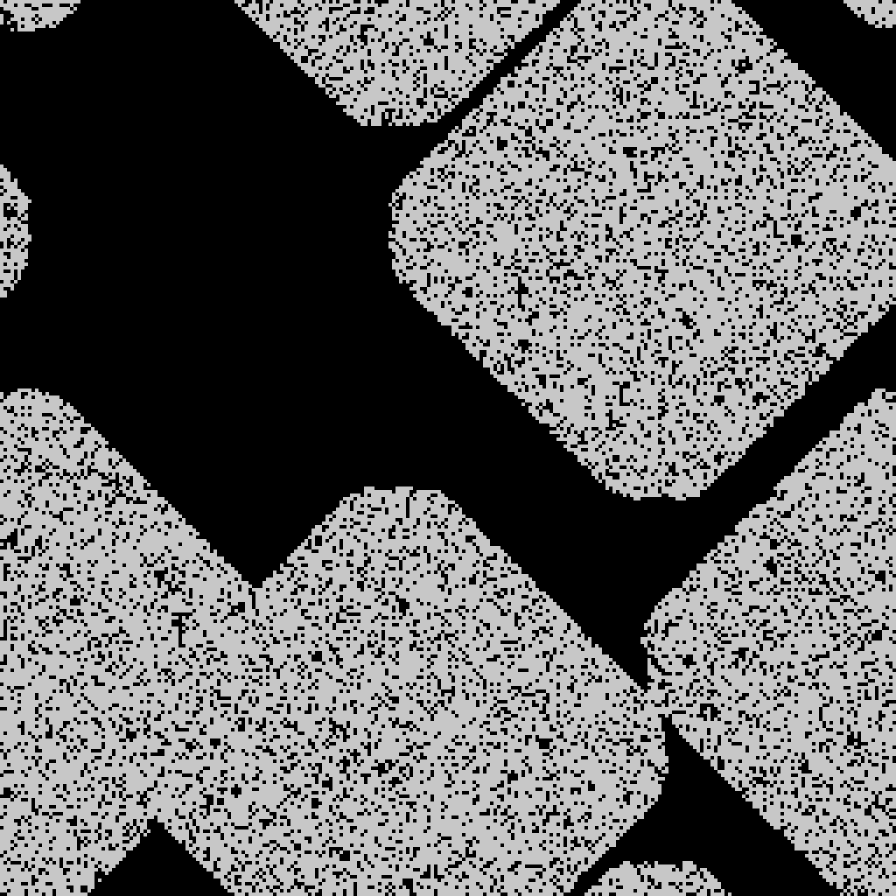
A three.js fragment shader for this background:

```glsl
// Three speckled grey diamonds with ragged, clipped corners on black.
// Each is a rotated square cut by an upright one, on a plane that wraps at its
// borders. Shapes and speckle are sampled per grid cell, then edge-filtered.

varying vec2 vUv;

const vec3 GROUND = vec3(0.0);
const vec3 GRAIN = vec3(0.78);

const float CELLS = 256.0;         // grid cells across the canvas
const float DIAMOND_RADIUS = 0.343; // centre to slanted side, along an axis
const float CAP_RADIUS = 0.297;    // centre to clipped corner
const float CORNER_SOFTNESS = 0.018;
const float CAP_ROUGHNESS = 0.012;
const float SIDE_ROUGHNESS = 0.0035;
const float ROUGHNESS_SCALE = 62.0;
const float SPECKLE_SHARE = 0.20;  // share of dark cells in a diamond
const float PIT_GRID = 8.0;        // cells per possible pit
const float PIT_SHARE = 0.07;
const float PIT_RADIUS = 1.5;      // in cells

const int DIAMOND_COUNT = 3;

vec2 diamondCentre(int i) {
  if (i == 0) return vec2(0.734, 0.741);
  if (i == 1) return vec2(0.444, 0.159);
  return vec2(0.018, 0.266);
}

float hash(vec2 p) {
  vec3 q = fract(p.xyx * 0.1031);
  q += dot(q, q.yzx + 33.33);
  return fract((q.x + q.y) * q.z);
}

vec2 gradient(vec2 corner) {
  float angle = 6.28319 * hash(corner);
  return vec2(cos(angle), sin(angle));
}

// Gradient noise, roughly -0.7 to 0.7
float noise(vec2 p) {
  vec2 i = floor(p);
  vec2 f = p - i;
  vec2 u = f * f * f * (f * (f * 6.0 - 15.0) + 10.0);
  vec2 ex = vec2(1.0, 0.0);
  float a = dot(gradient(i), f);
  float b = dot(gradient(i + ex), f - ex);
  float c = dot(gradient(i + ex.yx), f - ex.yx);
  float d = dot(gradient(i + 1.0), f - 1.0);
  return mix(mix(a, b, u.x), mix(c, d, u.x), u.y);
}

float smoothMax(float a, float b, float k) {
  float h = max(k - abs(a - b), 0.0) / k;
  return max(a, b) + 0.25 * h * h * k;
}

// Signed distance to a diamond with ragged caps; offset is from its centre
float diamond(vec2 offset, float seed) {
  vec2 q = abs(offset);
  float rough = noise(offset * ROUGHNESS_SCALE + 100.0 + 57.0 * seed);
  float side = q.x + q.y - DIAMOND_RADIUS + SIDE_ROUGHNESS * rough;
  float cap = max(q.x, q.y) - CAP_RADIUS + CAP_ROUGHNESS * rough;
  return smoothMax(side, cap, CORNER_SOFTNESS);
}

// Small round pits, scattered one per chosen block of cells
float pit(vec2 cell) {
  vec2 block = floor(cell / PIT_GRID);
  vec2 jitter = vec2(hash(block + 311.0), hash(block + 547.0));
  vec2 centre = (block + 0.25 + 0.5 * jitter) * PIT_GRID;
  float chosen = step(hash(block + 823.0), PIT_SHARE);
  return chosen * step(length(cell + 0.5 - centre), PIT_RADIUS);
}

// 1 for a lit cell, 0 for a dark one
float cellValue(vec2 cell) {
  cell = mod(cell, CELLS);
  vec2 place = (cell + 0.5) / CELLS;
  float dist = 1.0;
  for (int i = 0; i < DIAMOND_COUNT; i++) {
    vec2 offset = fract(place - diamondCentre(i) + 0.5) - 0.5;
    dist = min(dist, diamond(offset, float(i)));
  }
  float lit = step(SPECKLE_SHARE, hash(cell + 17.0));
  return step(dist, 0.0) * lit * (1.0 - pit(cell));
}

void main() {
  // Blend neighbouring cells over one pixel for smooth cell borders
  vec2 p = vUv * CELLS - 0.5;
  vec2 base = floor(p);
  vec2 pixel = max(fwidth(p), vec2(0.0001));
  vec2 w = clamp((p - base - 0.5) / pixel + 0.5, 0.0, 1.0);

  vec2 ex = vec2(1.0, 0.0);
  float lower = mix(cellValue(base), cellValue(base + ex), w.x);
  float upper = mix(cellValue(base + ex.yx), cellValue(base + 1.0), w.x);
  gl_FragColor = vec4(mix(GROUND, GRAIN, mix(lower, upper, w.y)), 1.0);
}
```
